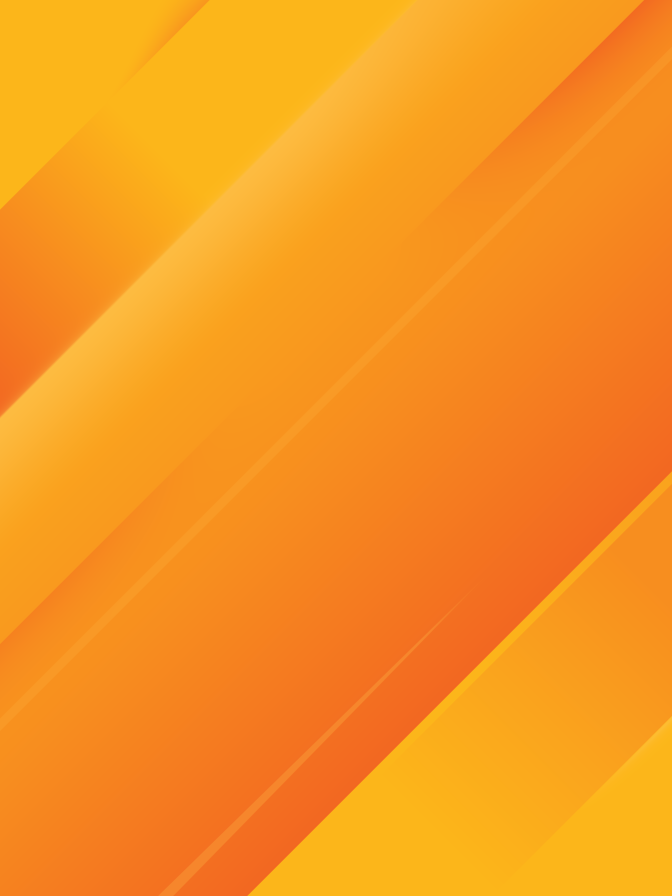
A WebGL 2 fragment shader for this background:

```glsl
#version 300 es
precision highp float;
// Draws overlapping diagonal bands in yellow and orange with soft shadows and light streaks.

uniform vec2 u_resolution;
out vec4 outColor;

const vec3 YELLOW = vec3(0.99, 0.715, 0.10);
const vec3 AMBER  = vec3(0.98, 0.64, 0.115);
const vec3 ORANGE = vec3(0.97, 0.555, 0.12);
const vec3 EMBER  = vec3(0.95, 0.405, 0.13);
const vec3 LIGHT  = vec3(0.995, 0.76, 0.29);

// Antialiased step: 0 before the edge, 1 after it.
float edge(float s, float at, float blur) {
    return smoothstep(at - blur, at + blur, s);
}

// Antialiased stripe between two edges.
float stripe(float s, float from, float to, float blur) {
    return edge(s, from, blur) * (1.0 - edge(s, to, blur));
}

// Shadow that starts hard at an edge and fades over a given width.
float shadow(float distanceFromEdge, float width) {
    float fade = clamp(1.0 - distanceFromEdge / max(width, 0.0001), 0.0, 1.0);
    return fade * fade * step(0.0, distanceFromEdge);
}

// Three colour ramp with a movable middle stop.
vec3 ramp(vec3 a, vec3 b, vec3 c, float middle, float x) {
    vec3 first = mix(a, b, clamp(x / middle, 0.0, 1.0));
    return mix(first, c, clamp((x - middle) / (1.0 - middle), 0.0, 1.0));
}

// Yellow corner with a tapering shadow under the next band.
vec3 cornerColor(float s, float t) {
    float width = 0.07 * smoothstep(-0.05, 0.23, t);
    float strength = 0.85 * smoothstep(-0.03, 0.2, t);
    return mix(YELLOW, ORANGE, strength * shadow(0.236 - s, width));
}

// Upper band, glowing red at its lower left end.
vec3 upperBandColor(float s, float t) {
    vec3 color = ramp(EMBER, ORANGE, YELLOW, 0.5, (t + 0.46) / 0.47);
    return mix(color, LIGHT, 0.4 * exp(-abs(s - 0.466) / 0.007));
}

// Wide central sheet: highlight, two folded shadows and two streaks.
vec3 sheetColor(float s, float t, float blur) {
    vec3 color = ramp(AMBER, ORANGE, EMBER, 0.42, (s - 0.585) / 0.69);
    float highlight = 1.0 - smoothstep(0.44, 0.63, s);
    color = mix(color, LIGHT, 0.85 * highlight * (1.0 - 0.4 * smoothstep(0.15, 0.6, t)));

    float fold = s - 0.719;
    float hard = edge(s, 0.719, blur);
    float upper = smoothstep(0.11, 0.70, t);
    float lower = 1.0 - smoothstep(-0.65, -0.10, t);
    color = mix(color, EMBER, hard * 0.95 * upper * shadow(max(fold, 0.0), 0.16));
    color = mix(color, EMBER, hard * 0.48 * lower * shadow(max(fold, 0.0), 0.12));

    color = mix(color, LIGHT, 0.17 * stripe(s, 0.802, 0.816, blur));
    float taper = 0.0085 * clamp((-0.078 - t) / 0.74, 0.0, 1.0);
    float streak = stripe(s, 1.185 - taper, 1.185 + taper, blur);
    return mix(color, LIGHT, 0.27 * streak * smoothstep(0.0, 0.002, taper));
}

// Lower band with a bright rim along its upper edge.
vec3 lowerBandColor(float s, float t, float blur) {
    vec3 color = ramp(YELLOW, AMBER, ORANGE, 0.5, (t + 0.45) / 0.53);
    float rim = 1.0 - edge(s, 1.290, blur);
    return mix(color, mix(YELLOW, AMBER, smoothstep(-0.3, 0.25, t)), rim);
}

void main() {
    // Unit height; s runs across the bands, t along them.
    vec2 p = gl_FragCoord.xy / u_resolution * vec2(0.75, 1.0);
    float s = p.x + 1.0 - p.y;
    float t = p.x - 1.0 + p.y;
    float blur = 1.0 / u_resolution.y;

    vec3 color = cornerColor(s, t);
    color = mix(color, upperBandColor(s, t), edge(s, 0.234, blur));
    color = mix(color, sheetColor(s, t, blur), edge(s, 0.466, blur * 2.0));
    color = mix(color, lowerBandColor(s, t, blur), edge(s, 1.276, blur));

    // Final yellow corner with a lit rim fading downwards.
    float lit = 0.55 * smoothstep(-0.28, -0.05, t) * exp(-abs(s - 1.552) / 0.006);
    color = mix(color, mix(YELLOW, LIGHT, lit), edge(s, 1.549, blur));

    outColor = vec4(color, 1.0);
}
```
